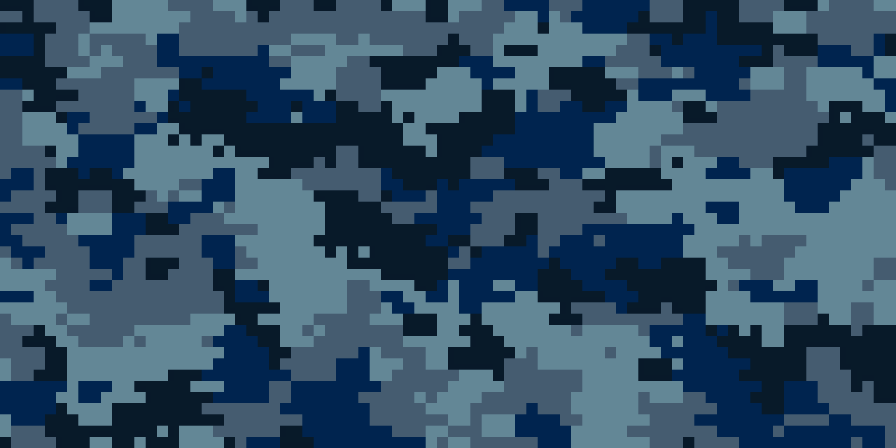
This pattern is drawn by a Shadertoy shader. Its source:

```glsl
vec3 hash3(vec2 p) {
    vec3 q = vec3(dot(p, vec2(127.1, 311.7)), dot(p, vec2(269.5, 183.3)), dot(p, vec2(419.2, 371.9)));
    return fract(sin(q) * 43758.545);
}

// Cellular noise: id of the nearest jittered site
vec2 nearestSite(vec2 p, float seed) {
    vec2 base = floor(p), site = base;
    float nearest = 100.0;
    for (int y = -1; y <= 1; y++)
    for (int x = -1; x <= 1; x++) {
        vec2 id = base + vec2(x, y);
        vec2 d = id + 0.1 + 0.8 * hash3(id + seed).xy - p;
        float dist = dot(d, d);
        if (dist < nearest) {
            nearest = dist;
            site = id;
        }
    }
    return site;
}

// Shuffled ranks inside 4x4 groups of sites keep the colour shares even
float siteRank(vec2 site) {
    vec3 group = hash3(floor(site / 4.0) + 61.0);
    vec2 local = mod(site, 4.0);
    float k = local.x + 4.0 * local.y;
    float m = 1.0 + 2.0 * floor(8.0 * group.x);
    float rank = mod(k * (2.0 * k + m) + floor(16.0 * group.y), 16.0);
    return (rank + hash3(site + 23.0).z) / 16.0;
}

vec3 palette(float rank) {
    vec3 slate = vec3(0.27, 0.36, 0.44);
    vec3 paleBlue = vec3(0.39, 0.53, 0.59);
    vec3 nearBlack = vec3(0.03, 0.10, 0.16);
    vec3 navy = vec3(0.00, 0.14, 0.31);
    return rank < 0.29 ? slate : rank < 0.57 ? paleBlue : rank < 0.81 ? nearBlack : navy;
}

vec3 blockColor(vec2 cell) {
    // Bend the patches, then fray their borders in short horizontal runs
    vec2 p = cell + 1.3 * sin(cell.yx * vec2(0.55, 0.43) + vec2(1.0, 4.0));
    p += (hash3(floor(cell / vec2(2.0, 1.0)) + 7.0).xy - 0.5) * vec2(3.2, 2.2);
    p += (hash3(cell + 41.0).xy - 0.5) * 1.1;
    float rank = siteRank(nearestSite(p / vec2(6.5, 5.0), 3.0));

    // Sparse small patches over the large ones
    vec3 accent = hash3(nearestSite(cell / vec2(3.0, 2.0), 17.0) + 89.0);
    return palette(accent.x < 0.16 ? accent.y : rank);
}

void mainImage(out vec4 fragColor, in vec2 fragCoord) {
    // Forty square blocks per canvas height
    vec2 p = fragCoord / iResolution.y * 40.0 - 0.5;
    vec2 cell = floor(p);

    // Narrow blend across block borders
    float edge = 0.5 * 40.0 / iResolution.y;
    vec2 w = clamp((fract(p) - 0.5) / edge + 0.5, 0.0, 1.0);
    vec3 lower = mix(blockColor(cell), blockColor(cell + vec2(1, 0)), w.x);
    vec3 upper = mix(blockColor(cell + vec2(0, 1)), blockColor(cell + 1.0), w.x);
    fragColor = vec4(mix(lower, upper, w.y), 1.0);
}
```
